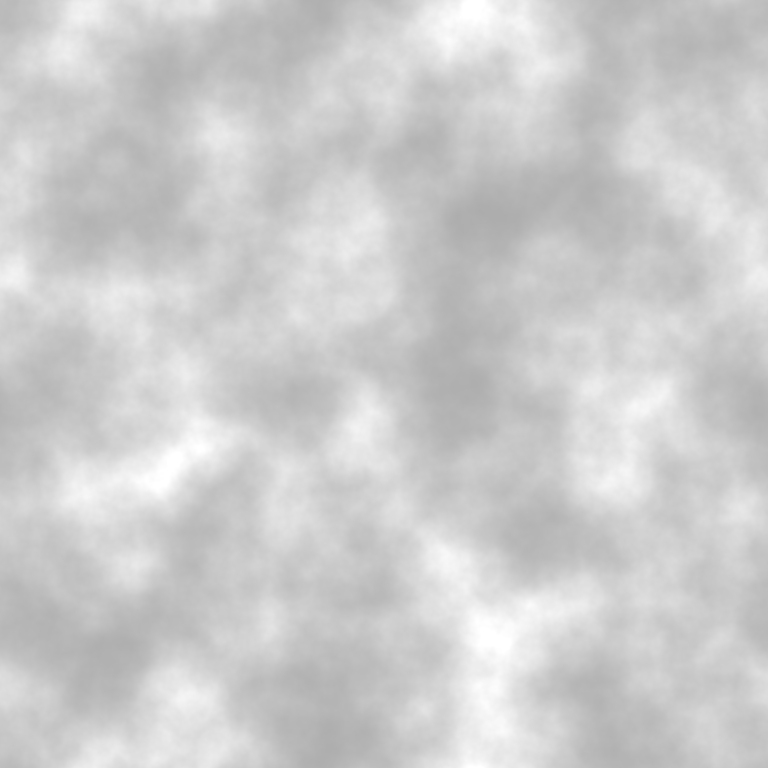
Reproduce this texture procedurally as a WebGL 2 fragment shader.

```glsl
#version 300 es
precision highp float;
// Soft grey clouds: tiling fractal gradient noise with slightly lifted highlights.

uniform vec2 u_resolution;
out vec4 fragColor;

const float TAU = 6.2831853;
const int OCTAVES = 6;
const float BASE_CELLS = 5.0;
const float GAIN = 0.5;
const float MID_GREY = 0.794;
const float CONTRAST = 0.25;
const float HIGHLIGHT = 0.12;

float hash(vec2 p, float seed) {
    return fract(sin(dot(p, vec2(127.1, 311.7)) + seed * 17.3) * 43758.5453);
}

// Ramp along a random direction that belongs to one wrapped lattice corner
float cornerRamp(vec2 cell, vec2 offset, float cells, float seed) {
    float angle = TAU * hash(mod(cell, cells), seed);
    return dot(vec2(cos(angle), sin(angle)), offset);
}

// Gradient noise that repeats after a whole number of cells
float tilingNoise(vec2 p, float cells, float seed) {
    vec2 cell = floor(p);
    vec2 f = p - cell;
    vec2 blend = f * f * f * (f * (f * 6.0 - 15.0) + 10.0);
    vec2 right = vec2(1.0, 0.0);
    vec2 up = vec2(0.0, 1.0);
    float low = mix(cornerRamp(cell, f, cells, seed),
                    cornerRamp(cell + right, f - right, cells, seed), blend.x);
    float high = mix(cornerRamp(cell + up, f - up, cells, seed),
                     cornerRamp(cell + 1.0, f - 1.0, cells, seed), blend.x);
    return mix(low, high, blend.y);
}

// Sum of octaves, each shifted so that the lattices do not line up
float clouds(vec2 uv, float cells, float gain) {
    float sum = 0.0;
    float amplitude = 1.0;
    for (int i = 0; i < OCTAVES; i++) {
        float seed = float(i) + 1.0;
        vec2 shift = vec2(0.37, 0.71) * seed;
        sum += amplitude * tilingNoise(uv * cells + shift, cells, seed);
        cells *= 2.0;
        amplitude *= gain;
    }
    return sum;
}

// Tone curve: soft shadows, brighter peaks
float cloudTone(float density) {
    return MID_GREY + CONTRAST * density + HIGHLIGHT * density * density;
}

void main() {
    vec2 uv = gl_FragCoord.xy / u_resolution;
    float grey = cloudTone(clouds(uv, BASE_CELLS, GAIN));
    fragColor = vec4(vec3(clamp(grey, 0.0, 1.0)), 1.0);
}
```
